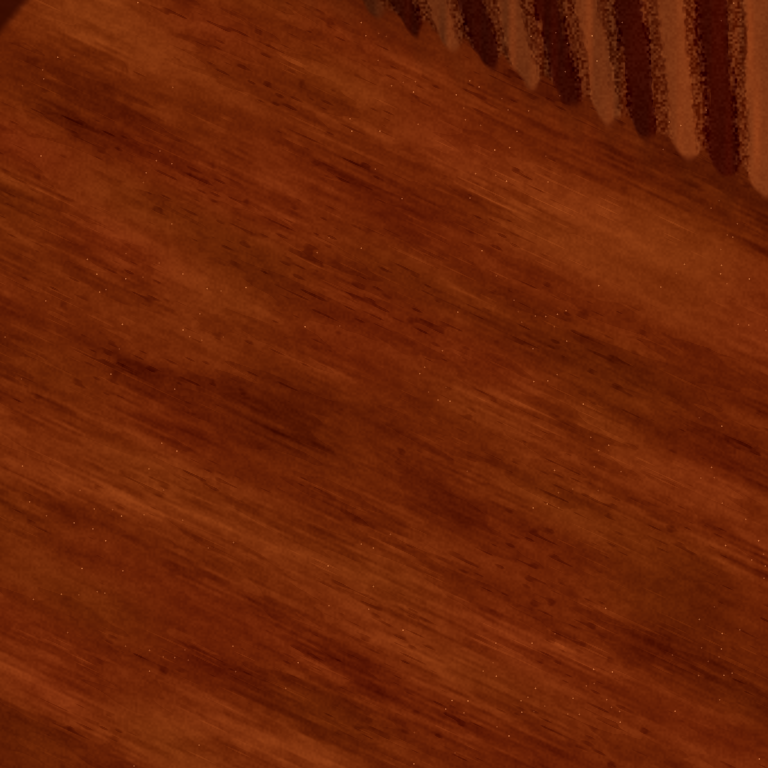
Reproduce this texture procedurally as a Shadertoy shader.

```glsl
// Polished red-brown wood with grain sloping down to the right, and a row of
// dark and light fluted strips in the upper right corner. Stretched noise gives
// streaks and fibres, a cosine gives the broad bands, cells place pale specks.

#define GRAIN_ANGLE 0.436
#define BAND_PERIOD 0.268
#define BAND_CENTER 0.152
#define BAND_STRENGTH 0.025
#define STREAK_STRENGTH 0.07
#define FIBRE_STRENGTH 0.085
#define MOTTLE_STRENGTH 0.042
#define FLECK_DEPTH 0.07
#define SPECK_CELLS 60.0
#define SPECK_RADIUS 0.0012
#define FLUTE_EDGE 1.103
#define MEAN_TONE 0.419

const float TAU = 6.28318;

float hash(vec2 p) {
    vec3 q = fract(p.xyx * 0.1031);
    q += dot(q, q.yzx + 33.33);
    return fract((q.x + q.y) * q.z);
}

float noise(vec2 p) {
    vec2 i = floor(p), f = fract(p);
    f = f * f * (3.0 - 2.0 * f);
    float low = mix(hash(i), hash(i + vec2(1, 0)), f.x);
    float high = mix(hash(i + vec2(0, 1)), hash(i + vec2(1, 1)), f.x);
    return mix(low, high, f.y);
}

// Noise centred on zero, shifted so that layers do not line up
float layer(vec2 p, vec2 scale, float seed) {
    return noise(p * scale + seed * vec2(17.3, 31.7) + 50.0) - 0.5;
}

// Colour ramp of the wood, indexed by its red value
vec3 woodColor(float tone) {
    vec3 dark = vec3(0.26, 0.045, 0.0);
    vec3 middle = vec3(0.42, 0.142, 0.024);
    vec3 light = vec3(0.52, 0.21, 0.062);
    return tone < 0.42 ? mix(dark, middle, (tone - 0.26) / 0.16)
                       : mix(middle, light, (tone - 0.42) / 0.10);
}

// Brightness of the wood; g is (along, across) the grain
float woodTone(vec2 g, vec2 uv) {
    // Ragged displacement breaks the outlines of bands and streaks
    vec2 w = g;
    w.y += 0.012 * layer(g, vec2(5.0, 9.0), 1.0) + 0.008 * layer(g, vec2(18.0, 60.0), 2.0);
    w.x += 0.08 * layer(g, vec2(9.0, 130.0), 15.0) + 0.03 * layer(g, vec2(60.0, 150.0), 16.0);

    float band = cos(TAU * (w.y - BAND_CENTER) / BAND_PERIOD);
    band = mix(band, smoothstep(0.2, 0.6, band) * 2.0 - 0.8, 0.5);
    float tone = MEAN_TONE + BAND_STRENGTH * band * (0.9 + layer(w, vec2(3.0, 6.0), 3.0));

    // Streaks from broad to narrow, then ragged stains with crisp outlines
    tone += STREAK_STRENGTH * layer(w, vec2(4.0, 20.0), 4.0);
    tone += STREAK_STRENGTH * layer(w, vec2(9.0, 48.0), 5.0);
    float stain = layer(w, vec2(8.0, 32.0), 17.0) + 0.4 * layer(w, vec2(26.0, 90.0), 20.0);
    tone -= 0.45 * STREAK_STRENGTH * (smoothstep(0.12, 0.2, stain) - 0.25);
    tone += 0.5 * STREAK_STRENGTH * layer(g, vec2(26.0, 62.0), 21.0);

    // Broken thin fibres, strong only in scattered patches
    float patches = 0.3 + 1.3 * smoothstep(0.3, 0.8, noise(g * vec2(7.0, 20.0) + 80.0));
    tone += 0.5 * FIBRE_STRENGTH * patches * layer(g, vec2(13.0, 120.0), 6.0);
    tone += 0.7 * FIBRE_STRENGTH * patches * layer(g, vec2(20.0, 250.0), 7.0);

    // Fine mottling
    tone += 0.9 * MOTTLE_STRENGTH * layer(g, vec2(90.0, 150.0), 8.0);
    tone += MOTTLE_STRENGTH * layer(uv, vec2(340.0), 9.0);

    // Short dark pores and a few thin pale scratches
    float pore = noise(g * vec2(50.0, 230.0) + 140.0) * (0.55 + 0.5 * noise(g * vec2(10.0, 20.0) + 60.0));
    float scratch = noise(g * vec2(22.0, 300.0) + 170.0) * (0.5 + 0.5 * noise(g * vec2(8.0, 24.0) + 190.0));
    tone -= FLECK_DEPTH * smoothstep(0.68, 0.88, pore);
    return tone + 0.6 * FLECK_DEPTH * smoothstep(0.66, 0.84, scratch);
}

// Small pale dots, gathered in loose clusters
float specks(vec2 uv) {
    vec2 cell = floor(uv * SPECK_CELLS);
    vec2 center = (cell + 0.15 + 0.7 * vec2(hash(cell + 7.0), hash(cell + 91.0))) / SPECK_CELLS;
    float cluster = smoothstep(0.55, 0.95, noise(center * 14.0 + 20.0));
    float present = step(0.985 - 0.35 * cluster, hash(cell + 211.0));
    float strength = 0.3 + 0.7 * hash(cell + 37.0);
    float dist = length(uv - center);
    return present * strength * (1.0 - smoothstep(0.3 * SPECK_RADIUS, 1.5 * SPECK_RADIUS, dist));
}

// Strip count from the left; strips widen to the right and lean at the left
float fluteIndex(vec2 uv) {
    float x = uv.x - (1.0 - uv.y) * (0.06 + 0.7 * (0.95 - uv.x)) - 0.52;
    x += 0.006 * layer(uv, vec2(50.0, 9.0), 10.0);
    return (sqrt(max(0.0077 + 0.0132 * x, 0.0)) - 0.088) / 0.0066;
}

vec3 fluteColor(vec2 uv, float index) {
    float face = abs(fract(index) - 0.5);
    float rough = 0.10 * layer(uv, vec2(150.0, 16.0), 11.0) + 0.07 * layer(uv, vec2(300.0, 200.0), 18.0);
    vec3 shade = mix(vec3(0.46, 0.20, 0.075), vec3(0.35, 0.125, 0.035),
                     smoothstep(0.13, 0.20, face + rough));
    shade = mix(shade, vec3(0.23, 0.038, 0.005), smoothstep(0.29, 0.35, face + rough));
    shade = mix(vec3(0.31, 0.10, 0.02), shade, smoothstep(0.42, 0.56, uv.x));
    shade *= 1.0 + 0.25 * layer(uv, vec2(110.0, 8.0), 12.0) + 0.5 * (uv.x - 0.85);
    float border = smoothstep(0.12, 0.2, face) * (1.0 - smoothstep(0.32, 0.4, face));
    return shade + vec3(0.16, 0.13, 0.08) * (0.3 + border) * layer(uv, vec2(330.0), 19.0);
}

void mainImage(out vec4 fragColor, in vec2 fragCoord) {
    vec2 uv = fragCoord / iResolution.y;
    float c = cos(GRAIN_ANGLE), s = sin(GRAIN_ANGLE);
    vec2 grain = vec2(c * uv.x - s * uv.y, s * uv.x + c * uv.y);

    // Wood surface with slow drift between red and brown
    vec3 color = woodColor(woodTone(grain, uv));
    color.g += 0.02 * layer(grain, vec2(6.0, 16.0), 13.0);

    // Fluted strips with rounded, slightly ragged lower ends
    float index = fluteIndex(uv);
    float edge = FLUTE_EDGE - 0.010 * cos(2.0 * TAU * index);
    edge += 0.010 * layer(uv, vec2(90.0, 50.0), 14.0);
    float above = grain.y - edge;
    color *= 1.0 - 0.10 * smoothstep(-0.06, 0.0, above);
    color = mix(color, fluteColor(uv, index), smoothstep(-0.004, 0.008, above));

    // Shadow in the upper left corner
    color = mix(color, vec3(0.19, 0.03, 0.0), 0.85 * smoothstep(0.945, 0.97, uv.y - 1.2 * uv.x));

    color += vec3(0.26, 0.23, 0.17) * specks(uv);
    fragColor = vec4(clamp(color, 0.0, 1.0), 1.0);
}
```
